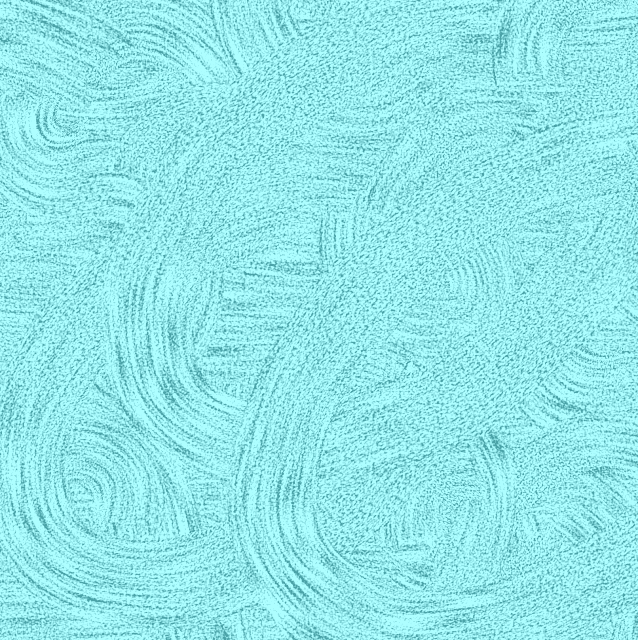
Give the GLSL for this texture, as a WebGL 2 fragment shader.

```glsl
#version 300 es
precision highp float;
// Combed plaster: overlapping curved trowel strokes in pale cyan.
// Each stroke is an elliptical arc band with its own along/across coordinates;
// fine grooves follow it, shaded by a slanting light and broken up by grain.
uniform vec2 u_resolution;
out vec4 fragColor;

vec2 hash2(vec2 p) {
  vec3 h = fract(p.xyx * vec3(0.1031, 0.1030, 0.0973));
  h += dot(h, h.yzx + 33.33);
  return fract((h.xx + h.yz) * h.zy);
}

float cornerSlope(vec2 cell, vec2 offset) {
  float angle = 6.2832 * hash2(cell).x;
  return dot(vec2(cos(angle), sin(angle)), offset);
}

float gradientNoise(vec2 p) {
  vec2 c = floor(p), f = p - c;
  vec2 u = f * f * f * (f * (f * 6.0 - 15.0) + 10.0);
  vec2 e = vec2(1.0, 0.0);
  return mix(mix(cornerSlope(c, f), cornerSlope(c + e, f - e), u.x),
             mix(cornerSlope(c + e.yx, f - e.yx), cornerSlope(c + 1.0, f - 1.0), u.x), u.y);
}

mat2 rotation(float a) {
  return mat2(cos(a), -sin(a), sin(a), cos(a));
}

// Darkness of the combed surface: grain plus grooves, seen under slanted light
float combed(float along, float across, vec2 normal, float seed) {
  vec2 shift = vec2(seed * 13.7, seed * 7.3) + 60.0;
  float lit = abs(dot(normal, vec2(0.77, 0.64)));
  float grain = gradientNoise(vec2(along * 220.0, across * 310.0) + shift);
  float groove = gradientNoise(vec2(along * 10.0, across * 180.0) + shift.yx);
  float patchy = 1.0 + 0.9 * gradientNoise(vec2(along * 6.0, across * 14.0) + shift);
  return grain * (5.6 - 2.4 * lit) + groove * patchy * (0.6 + 4.2 * lit);
}

void main() {
  vec2 p = gl_FragCoord.xy / u_resolution.y;
  vec2 warped = p + 0.012 * vec2(gradientNoise(p * 6.0 + 20.0), gradientNoise(p * 6.0 + 50.0));
  float tone = combed(warped.x, warped.y, vec2(0.0, 1.0), 0.0);

  // Short strokes first, then three broad loops swept over them
  const int SHORT = 46;
  for (int i = 0; i < SHORT + 3; i++) {
    float id = float(i), k = float(i - SHORT);
    bool broad = i >= SHORT;
    vec2 rnd = hash2(vec2(id + 1.0, 4.0)), rnd2 = hash2(vec2(id + 1.0, 9.0));
    vec2 center = fract(vec2(0.7549, 0.5698) * (id + 1.0)) * 1.2 - 0.1;
    float radius = mix(0.09, 0.26, rnd.x);
    float halfWidth = mix(0.04, 0.08, rnd.y);
    float tilt = 6.2832 * rnd2.x;
    float reach = mix(0.6, 1.5, rnd2.y);
    if (broad) {
      center = vec2(0.37 + 0.24 * k, 0.39 + 0.25 * mod(k, 2.0));
      radius = 0.24 + 0.03 * k;
      halfWidth = 0.07;
      tilt = 0.65;
      reach = 2.35;
    }

    // Stroke coordinates: across the band and along its arc
    float stretch = broad ? 1.6 : 1.3;
    vec2 q = rotation(tilt) * (warped - center);
    q.x /= stretch;
    float len = max(length(q), 1e-4);
    vec2 slope = vec2(q.x / stretch, q.y) / len;
    float steep = max(length(slope), 0.1);
    float across = (len - radius) / steep;
    float angle = atan(q.y, -q.x);
    float along = angle * radius * 1.3;

    // Ragged ends and a soft side edge
    float ragged = reach + 0.3 * gradientNoise(vec2(across * 70.0, id + 0.5));
    float inside = min(halfWidth - abs(across), (ragged - abs(angle)) * radius);
    float cover = smoothstep(-0.002, 0.002, inside);
    if (cover > 0.0) {
      vec2 normal = slope / steep * rotation(tilt);
      float surface = combed(along, across, normal, id + 1.0);
      float rim = exp(-pow((halfWidth - abs(across) - 0.002) / 0.0018, 2.0));
      tone = mix(tone, surface + 0.5 * rim, cover);
    }
  }

  // Isotropic grit and a faint broad unevenness over everything
  tone = tone * 0.95 + 3.0 * gradientNoise(p * 337.0) + 0.3 * gradientNoise(p * 9.0);
  float shade = clamp(0.2 + 0.25 * tone + 0.035 * tone * tone, -0.02, 1.15);
  fragColor = vec4(vec3(0.67, 0.99, 1.0) - shade * vec3(0.33, 0.31, 0.30), 1.0);
}
```
